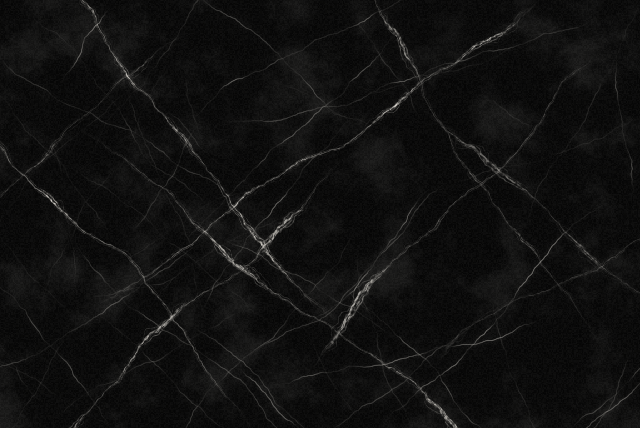
Reproduce this texture procedurally as a WebGL 2 fragment shader.

```glsl
#version 300 es
precision highp float;
// Black marble: a dark, clouded and grainy ground crossed by pale veins.
// Each vein is a line bent by gradient noise, frayed into braided strands;
// two crossing families carry the weight and many hairlines fill the gaps.

uniform vec2 u_resolution;
out vec4 fragColor;

const vec3 GROUND_TINT = vec3(1.0, 0.995, 0.97);
const vec3 VEIN_COLOR = vec3(0.86, 0.845, 0.815);
const float GROUND_LEVEL = 0.040;
const float CLOUD_LEVEL = 0.068;
const float CLOUD_SCALE = 5.5;
const float GRAIN_AMOUNT = 0.040;
const float GRAIN_SCALE = 342.0;
const float FALL_ANGLE = -0.82;   // veins running down to the right
const float RISE_ANGLE = 0.70;    // veins running up to the right
const int VEIN_COUNT = 5;         // per family
const int STRAND_COUNT = 5;
const int HAIRLINE_COUNT = 54;
const float HAIRLINE_WIDTH = 0.0010;

float hash(vec2 p) {
  vec3 q = fract(p.xyx * vec3(0.1031, 0.1030, 0.0973));
  q += dot(q, q.yzx + 33.33);
  return fract((q.x + q.y) * q.z);
}

float cornerGradient(vec2 cell, vec2 offset) {
  float angle = 6.2832 * hash(cell);
  return dot(vec2(cos(angle), sin(angle)), offset);
}

float noise(vec2 p) {
  vec2 i = floor(p), f = p - i;
  vec2 u = f * f * f * (f * (f * 6.0 - 15.0) + 10.0);
  vec2 e = vec2(1.0, 0.0);
  float low = mix(cornerGradient(i, f), cornerGradient(i + e, f - e), u.x);
  float high = mix(cornerGradient(i + e.yx, f - e.yx), cornerGradient(i + 1.0, f - 1.0), u.x);
  return 1.4 * mix(low, high, u.y);
}

float fbm(vec2 p) {
  float sum = 0.0, gain = 0.5;
  for (int i = 0; i < 5; i++) {
    sum += gain * noise(p);
    p = mat2(1.6, 1.2, -1.2, 1.6) * p + 7.3;
    gain *= 0.65;
  }
  return sum;
}

// Antialiased stroke that dims when thinner than a pixel
float stroke(float d, float width) {
  float px = 1.0 / u_resolution.y;
  return (1.0 - smoothstep(0.2 * width, width + 0.6 * px, abs(d))) * width / (width + 0.15 * px);
}

vec2 toLine(vec2 p, vec2 origin, float angle) {
  vec2 dir = vec2(cos(angle), sin(angle)), q = p - origin;
  return vec2(dot(q, dir), dot(q, vec2(-dir.y, dir.x)));
}

// Sideways drift of a line: broad bends plus small kinks
float wander(float along, float seed) {
  return 0.050 * noise(vec2(along * 2.3, seed)) + 0.013 * noise(vec2(along * 9.0, seed + 31.7))
       + 0.0038 * noise(vec2(along * 31.0, seed + 57.1)) + 0.0018 * noise(vec2(along * 83.0, seed + 71.9));
}

float vein(vec2 p, vec2 origin, float angle, float halfLength, float strength, float seed) {
  vec2 q = toLine(p, origin, angle);
  if (abs(q.x) > halfLength || abs(q.y) > 0.18) return 0.0;
  float across = q.y - wander(q.x, seed);
  float swell = smoothstep(-0.2, 0.55, noise(vec2(q.x * 5.5, seed + 11.4)));
  float taper = 1.0 - smoothstep(0.6, 1.0, abs(q.x) / halfLength);
  float fibre = smoothstep(-0.35, 0.35, noise(vec2(q.x * 75.0, across * 260.0 + seed)));
  float grit = smoothstep(-0.45, 0.25, noise(p * 150.0 + seed));
  float light = 0.0;
  for (int k = 0; k < STRAND_COUNT; k++) {
    float fk = float(k);
    float spread = mix(0.003, 0.008, swell) * (1.0 + 0.65 * fk);
    float braid = noise(vec2(q.x * (9.0 + 3.0 * fk), seed + 5.3 * fk + 0.4))
                + 0.15 * noise(vec2(q.x * 65.0, seed + 3.1 * fk + 0.2));
    float width = mix(0.0011, 0.0036, swell * swell) * mix(0.6, 1.0, strength) / (1.0 + 0.6 * fk);
    float shine = mix(0.48, 1.0, swell) / (1.0 + 0.45 * fk);
    light = max(light, shine * stroke(across - spread * braid, width));
  }
  // Crushed fibres around the core and a soft glow
  float band = 0.38 * swell * fibre * grit * exp(-across * across / 0.00004);
  float halo = 0.05 * swell * exp(-abs(across) / 0.010);
  return strength * taper * min(1.0, light * (0.35 + 0.45 * fibre + 0.3 * grit) + band + halo);
}

float hairline(vec2 p, float id) {
  vec2 origin = vec2(1.5 * hash(vec2(id, 3.0)), hash(vec2(id, 8.0)));
  float family = hash(vec2(id, 13.0)) < 0.6 ? FALL_ANGLE - 0.1 : RISE_ANGLE;
  vec2 q = toLine(p, origin, family + 0.9 * (hash(vec2(id, 21.0)) - 0.5));
  float halfLength = mix(0.10, 0.42, hash(vec2(id, 34.0)));
  if (abs(q.x) > halfLength || abs(q.y) > 0.14) return 0.0;
  float shine = mix(0.08, 0.50, pow(hash(vec2(id, 55.0)), 2.5));
  float patchy = 0.25 + 0.9 * smoothstep(-0.4, 0.5, noise(vec2(q.x * 14.0, id + 0.37)));
  float taper = 1.0 - smoothstep(0.5, 1.0, abs(q.x) / halfLength);
  float d = q.y - wander(q.x, id * 3.71 + 90.3);
  return shine * patchy * taper * (stroke(d, HAIRLINE_WIDTH) + 0.08 * exp(-abs(d) / 0.008));
}

void main() {
  vec2 p = gl_FragCoord.xy / u_resolution.y;

  // Ground
  float cloud = smoothstep(-0.12, 0.58, fbm(p * CLOUD_SCALE + 4.6));
  float grain = hash(floor(p * GRAIN_SCALE) + 17.0) - 0.5;
  vec3 color = GROUND_TINT * (GROUND_LEVEL + CLOUD_LEVEL * cloud + GRAIN_AMOUNT * grain);

  // Veins, then hairlines, layered as light
  float dark = 1.0;
  for (int i = 0; i < VEIN_COUNT; i++) {
    float f = float(i), x = 0.15 + 0.3 * f;
    float fallLength = 0.5 + 0.35 * fract(f * 0.618 + 0.55);
    float riseStrength = 1.0 - 0.28 * abs(f - 2.0);
    dark *= 1.0 - vein(p, vec2(x, 0.5 + 0.25 * sin(f * 2.4)), FALL_ANGLE + 0.16 * sin(f * 3.7),
                       fallLength, 1.0 - 0.14 * f, f * 7.37 + 0.3);
    dark *= 1.0 - vein(p, vec2(x, 0.5 + 0.22 * sin(f * 2.4 + 2.2)), RISE_ANGLE + 0.2 * sin(f * 2.9),
                       0.2 + 0.45 * riseStrength, riseStrength, f * 9.13 + 140.6);
  }
  for (int i = 0; i < HAIRLINE_COUNT; i++) dark *= 1.0 - hairline(p, float(i) + 1.0);

  color = mix(VEIN_COLOR, color, clamp(dark, 0.0, 1.0));
  fragColor = vec4(color, 1.0);
}
```
